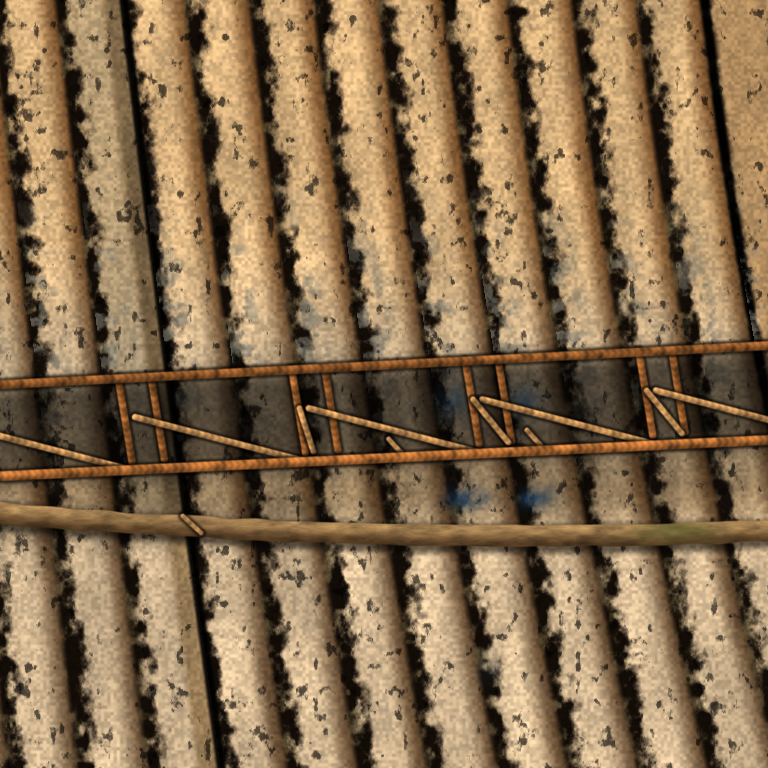
Reproduce this texture procedurally as a WebGL 1 fragment shader.

```glsl
precision highp float;
uniform vec2 u_resolution;

float hash(vec2 p) {
  vec3 q = fract(p.xyx * vec3(0.1031, 0.103, 0.0973));
  q += dot(q, q.yzx + 33.33);
  return fract((q.x + q.y) * q.z);
}

float noise(vec2 p) {
  vec2 i = floor(p), f = fract(p);
  f = f * f * (3.0 - 2.0 * f);
  return mix(mix(hash(i), hash(i + vec2(1, 0)), f.x),
             mix(hash(i + vec2(0, 1)), hash(i + vec2(1, 1)), f.x), f.y);
}

float fbm(vec2 p) {
  float sum = 0.0, amp = 0.5;
  for (int i = 0; i < 4; i++) {
    sum += amp * noise(p);
    p = p * 2.03 + 17.0;
    amp *= 0.5;
  }
  return sum / 0.9375;
}

float patchAt(vec2 p, vec2 center, vec2 size) {
  vec2 q = (p - center) / size;
  return exp(-dot(q, q));
}

// Rusty rod from a to b with a dark rim, twisted grain and a lit upper side
void drawRod(inout vec3 col, vec2 p, vec2 a, vec2 b, float halfWidth, vec3 tint) {
  vec2 ab = b - a;
  float along = clamp(dot(p - a, ab) / dot(ab, ab), 0.0, 1.0);
  vec2 off = p - a - ab * along;
  float d = length(off), aa = 0.7 / u_resolution.y + 0.0006;
  col *= 1.0 - 0.65 * (1.0 - smoothstep(halfWidth, halfWidth + 0.006, d));
  float twist = 0.5 + 0.5 * cos(6.2832 * (along * length(ab) * 110.0 + d * 60.0));
  float lit = 0.62 + 0.4 * smoothstep(-1.0, 0.8, (off.y - off.x) / halfWidth);
  vec3 rod = tint * lit * (0.6 + 0.2 * twist + 0.6 * noise(p * 110.0));
  col = mix(col, rod, 1.0 - smoothstep(halfWidth - aa, halfWidth + aa, d));
}

// Corrugated sheet; y is measured downward from the top edge
vec3 sheet(vec2 p, float y) {
  float u = (p.x - 0.202 - 0.115 * y - 0.016 * y * y) / (0.084 + 0.0072 * y * y);
  float ridge = floor(u + 0.5), f = u - ridge;
  float grain = fbm(p * vec2(75.0, 60.0));
  float fine = noise(p * 240.0);
  float stain = fbm(p * vec2(22.0, 9.0) + 4.0);
  float lower = smoothstep(0.6, 0.72, y);
  float nearRail = exp(-pow((y - 0.5) / 0.13, 2.0));

  // Ragged left edge and soft shaded right flank
  float left = smoothstep(-0.43, -0.22, f + (grain - 0.5) * 0.42);
  float right = 1.0 - smoothstep(0.06, 0.44, f + (stain - 0.5) * 0.15);
  float body = 1.0 - smoothstep(0.38, 0.5, f);
  vec3 groove = mix(vec3(0.07, 0.045, 0.025), vec3(0.32, 0.27, 0.18), smoothstep(0.42, 0.75, grain));
  vec3 flank = mix(vec3(0.49, 0.33, 0.18), vec3(0.39, 0.29, 0.19), max(lower, nearRail));
  vec3 crown = mix(vec3(0.84, 0.69, 0.49), vec3(0.84, 0.73, 0.58), max(lower, nearRail));
  crown *= 0.78 + 0.42 * stain;
  vec3 col = mix(groove, mix(flank, crown, right), left * body);

  // Flat overlaps beside the two seams
  float overlap = step(-1.5, u) * (1.0 - step(-0.5, u));
  float flatPart = overlap * smoothstep(-0.9, -0.72, u);
  col = mix(col, vec3(0.48, 0.39, 0.27) * (0.8 + 0.4 * stain) * (1.0 + 0.25 * lower), flatPart);
  col = mix(col, vec3(0.62, 0.56, 0.44), overlap * left * (1.0 - flatPart) * 0.45 * (1.0 - lower));
  col = mix(col, vec3(0.66, 0.52, 0.35) * (0.75 + 0.5 * stain), smoothstep(8.55, 8.7, u));
  float seam = min(abs(u + 0.49), abs(u - 8.52));
  col *= 1.0 - 0.92 * (1.0 - smoothstep(0.03, 0.1, seam));

  // Grey flaking near the truss, dark pits and surface grain
  float flakes = smoothstep(0.5, 0.68, fbm(p * 55.0 + 31.0));
  float flakeZone = exp(-pow((y - 0.43) / 0.14, 2.0)) * (1.0 - smoothstep(-0.2, 0.15, f));
  col = mix(col, vec3(0.48, 0.47, 0.42), flakes * flakeZone * 0.65);
  col *= 1.0 - 0.6 * smoothstep(0.66, 0.8, fbm(p * vec2(85.0, 60.0) + 70.0));
  col *= 0.86 + 0.28 * fine;
  return col;
}

void main() {
  vec2 p = gl_FragCoord.xy / u_resolution;
  float y = 1.0 - p.y;
  vec3 col = sheet(p, y);
  float topRail = 0.499 + 0.051 * p.x;
  float below = topRail - p.y;

  // Shade around the truss, deepest between its rails
  float between = smoothstep(-0.025, 0.025, below) * (1.0 - smoothstep(0.1, 0.15, below));
  col *= 1.0 - 0.6 * between;
  col *= 1.0 - 0.3 * smoothstep(0.1, 0.13, below) * (1.0 - smoothstep(0.17, 0.25, below));

  // Blue paint smears
  float blue = patchAt(p, vec2(0.608, 0.352), vec2(0.026, 0.014))
             + patchAt(p, vec2(0.698, 0.352), vec2(0.022, 0.014))
             + 0.7 * patchAt(p, vec2(0.59, 0.478), vec2(0.02, 0.018))
             + 0.6 * patchAt(p, vec2(0.68, 0.478), vec2(0.022, 0.018))
             + 0.3 * patchAt(p, vec2(0.635, 0.13), vec2(0.012, 0.02));
  col = mix(col, vec3(0.08, 0.2, 0.32), clamp(blue * 1.4 * fbm(p * 60.0), 0.0, 0.8));

  // Posts and braces, repeated in equal bays
  vec3 rust = vec3(0.66, 0.4, 0.19), pale = vec3(0.82, 0.6, 0.36);
  for (int i = -1; i < 4; i++) {
    float x = 0.154 + 0.226 * float(i);
    vec2 joint = vec2(x, 0.499 + 0.051 * x);
    drawRod(col, p, joint, joint + vec2(0.018, -0.108), 0.0048, rust);
    drawRod(col, p, joint + vec2(0.043, 0.0), joint + vec2(0.06, -0.104), 0.0048, rust * 0.9);
    drawRod(col, p, joint + vec2(0.022, -0.05), joint + vec2(0.245, -0.108), 0.0042, pale);
    if (i > 0) {
      float lean = i > 1 ? 0.056 : 0.028;
      drawRod(col, p, joint + vec2(0.01, -0.05), joint + vec2(lean, -0.106), 0.0038, pale);
    }
    if (i == 1 || i == 2)
      drawRod(col, p, joint + vec2(0.126 - 0.046 * float(i - 1), -0.09),
              joint + vec2(0.146 - 0.046 * float(i - 1), -0.112), 0.0032, pale);
  }
  drawRod(col, p, vec2(-0.02, 0.498), vec2(1.02, 0.551), 0.0058, rust * 0.9);
  drawRod(col, p, vec2(-0.02, 0.379), vec2(1.02, 0.428), 0.0064, rust * 1.12);

  // Bowed weathered pipe
  float pipe = p.y - (0.332 - 0.088 * p.x + 0.065 * p.x * p.x) + 0.003 * (noise(p * 30.0) - 0.5);
  col *= 1.0 - 0.55 * (1.0 - smoothstep(0.012, 0.026, abs(pipe + 0.004)));
  vec3 bark = mix(vec3(0.3, 0.21, 0.12), vec3(0.64, 0.5, 0.32), smoothstep(-0.014, 0.009, pipe));
  bark *= 0.65 + 0.7 * fbm(p * vec2(50.0, 150.0));
  bark = mix(bark, vec3(0.34, 0.36, 0.16), 0.6 * patchAt(p, vec2(0.88, 0.31), vec2(0.05, 0.015)));
  col = mix(col, bark, 1.0 - smoothstep(0.0125, 0.0155, abs(pipe)));
  drawRod(col, p, vec2(0.238, 0.328), vec2(0.262, 0.306), 0.003, pale);

  gl_FragColor = vec4(clamp(col, 0.0, 1.0), 1.0);
}
```
